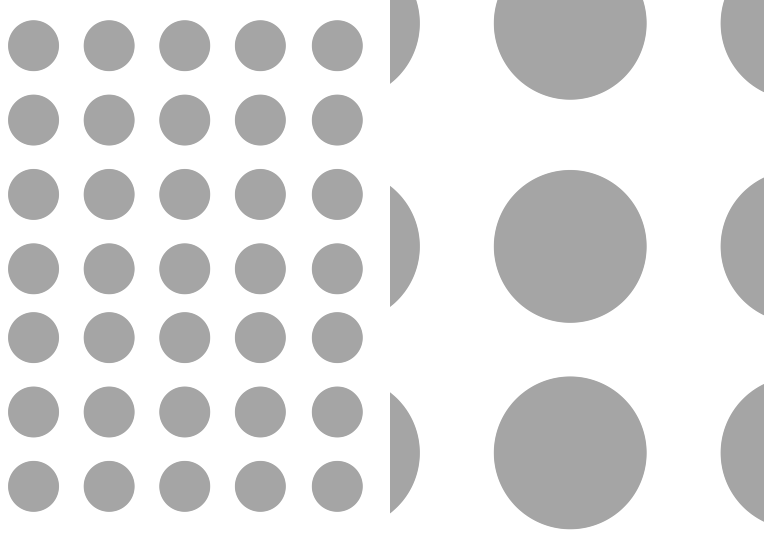
Left: the whole. Right: its middle third, enlarged.
This pattern is drawn by a WebGL 1 fragment shader. Its source:

```glsl
precision highp float;

uniform vec2 u_resolution;

// Lengths are fractions of the canvas height
#define GRID_COUNT vec2(5.0, 7.0)
#define FIRST_CENTER vec2(0.0599, 0.1315)
#define PITCH vec2(0.135, 0.1328)
#define DOT_RADIUS 0.0455
#define LAST_COLUMN_SHIFT 0.0024
#define UPPER_ROWS_SHIFT -0.0099
#define FIRST_UPPER_ROW 3.0
#define EDGE_PIXELS 1.2
#define PAPER_COLOR vec3(1.0)
#define DOT_COLOR vec3(0.647)

// Center of a dot, including the uneven spacing of the grid
vec2 dotCenter(vec2 cell) {
    vec2 shift = vec2(LAST_COLUMN_SHIFT, UPPER_ROWS_SHIFT)
               * step(vec2(GRID_COUNT.x - 1.0, FIRST_UPPER_ROW) - 0.5, cell);
    return FIRST_CENTER + cell * PITCH + shift;
}

float circleDistance(vec2 p, float radius) {
    return length(p) - radius;
}

void main() {
    vec2 p = gl_FragCoord.xy / u_resolution.y;

    // Nearest dot, limited to the finite grid
    vec2 cell = floor((p - FIRST_CENTER) / PITCH + 0.5);
    cell = clamp(cell, vec2(0.0), GRID_COUNT - 1.0);

    // Antialiased fill
    float d = circleDistance(p - dotCenter(cell), DOT_RADIUS);
    float halfEdge = 0.5 * EDGE_PIXELS / u_resolution.y;
    float coverage = 1.0 - smoothstep(-halfEdge, halfEdge, d);

    gl_FragColor = vec4(mix(PAPER_COLOR, DOT_COLOR, coverage), 1.0);
}
```
